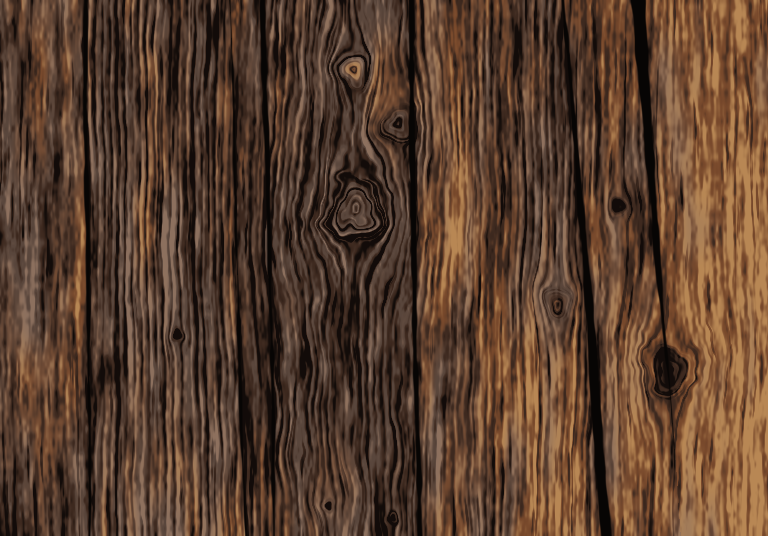
Write a Shadertoy shader that draws this texture.

```glsl
// Weathered wooden boards with dark seams, flowing grain and knots.
// Grain lines follow a stream function that bends around each knot;
// rings, fibres and cracks set a tone, which a warm and a grey ramp colour.

const vec3 SOOT  = vec3(0.07, 0.045, 0.035);
const vec3 UMBER = vec3(0.24, 0.16, 0.12);
const vec3 ASH   = vec3(0.35, 0.275, 0.235);
const vec3 RUST  = vec3(0.47, 0.285, 0.17);
const vec3 DUST  = vec3(0.55, 0.44, 0.37);
const vec3 GOLD  = vec3(0.72, 0.53, 0.33);

const float RING_FREQ = 70.0;
const float RING_GAIN = 0.23;
const float STREAK_GAIN = 0.42;
const float FIBRE_GAIN = 0.52;
const float SPECK_GAIN = 0.28;
const float PATCH_GAIN = 0.28;
const float CRACK_GAIN = 0.30;
const float TAU = 6.2831853;

// Seam: x at bottom, x at top, half width at bottom, half width at top
const int SEAMS = 6;
const vec4 SEAM[SEAMS] = vec4[](
    vec4(0.167, 0.160, 0.0030, 0.0035), vec4(0.458, 0.428, 0.0024, 0.0012),
    vec4(0.513, 0.492, 0.0024, 0.0042), vec4(0.782, 0.765, 0.0040, 0.0050),
    vec4(1.132, 1.052, 0.0095, 0.0030), vec4(1.270, 1.190, -0.0040, 0.0130));

// Board: tone at bottom, tone at top, warmth, ring strength
const vec4 BOARD[SEAMS + 1] = vec4[](
    vec4(0.49, 0.46, 0.44, 0.25), vec4(0.56, 0.42, 0.46, 1.00),
    vec4(0.40, 0.40, 0.52, 0.50), vec4(0.38, 0.41, 0.34, 0.65),
    vec4(0.62, 0.42, 0.55, 0.65), vec4(0.66, 0.49, 0.58, 0.50),
    vec4(0.78, 0.66, 0.68, 0.25));

// Knot: centre, radius, darkness
const int KNOTS = 9;
const vec4 KNOT[KNOTS] = vec4[](
    vec4(0.665, 0.606, 0.050, 0.02), vec4(0.743, 0.768, 0.030, 0.20),
    vec4(0.660, 0.870, 0.026, 0.02), vec4(1.041, 0.433, 0.024, 0.25),
    vec4(1.249, 0.309, 0.042, 0.70), vec4(1.152, 0.615, 0.017, 0.35),
    vec4(0.331, 0.377, 0.010, 0.60), vec4(0.732, 0.033, 0.010, 0.80),
    vec4(0.613, 0.056, 0.010, 0.60));

vec2 hash2(vec2 p) {
    vec2 q = vec2(dot(p, vec2(127.1, 311.7)), dot(p, vec2(269.5, 183.3)));
    return fract(sin(q) * 43758.5);
}

float valueNoise(vec2 p) {
    vec2 i = floor(p), f = fract(p);
    f = f * f * (3.0 - 2.0 * f);
    float low = mix(hash2(i).x, hash2(i + vec2(1, 0)).x, f.x);
    float high = mix(hash2(i + vec2(0, 1)).x, hash2(i + vec2(1, 1)).x, f.x);
    return mix(low, high, f.y);
}

// Distance to the nearest scattered cell point
float cellular(vec2 p) {
    vec2 i = floor(p), f = fract(p);
    float nearest = 2.0;
    for (int y = -1; y <= 1; y++)
    for (int x = -1; x <= 1; x++) {
        vec2 cell = vec2(x, y);
        nearest = min(nearest, length(cell + hash2(i + cell) - f));
    }
    return nearest;
}

float wander(vec2 p) {
    return sin(p.y * 6.0 + p.x * 9.0) + 0.5 * sin(p.y * 14.0 - p.x * 23.0)
         + 0.25 * sin(p.y * 37.0 + p.x * 41.0);
}

vec3 woodColour(float tone, float warmth) {
    vec3 base = mix(SOOT, UMBER, smoothstep(0.0, 0.26, tone));
    vec3 warm = mix(mix(base, RUST, smoothstep(0.28, 0.58, tone)),
                    GOLD, smoothstep(0.56, 0.92, tone));
    vec3 grey = mix(mix(base, ASH, smoothstep(0.24, 0.46, tone)),
                    DUST, smoothstep(0.48, 0.78, tone));
    return mix(grey, warm, warmth);
}

void mainImage(out vec4 fragColor, in vec2 fragCoord) {
    vec2 p = fragCoord / iResolution.y;
    float pixel = 1.0 / iResolution.y;

    // Seams and the board between them
    int board = 0;
    float gap = 1.0;
    for (int i = 0; i < SEAMS; i++) {
        vec4 s = SEAM[i];
        float fray = valueNoise(vec2(p.y * 30.0, float(i) * 7.0)) - 0.5;
        float x = mix(s.x, s.y, p.y) + 0.0015 * wander(vec2(float(i), p.y));
        if (p.x > x) board++;
        gap = min(gap, abs(p.x - x) - mix(s.z, s.w, p.y) - 0.003 * fray);
    }
    vec4 wood = BOARD[board];

    // Grain wavers, flows around knots and closes into rings inside them
    float waver = 0.003 * wander(p) + 0.007 * valueNoise(p * vec2(24.0, 13.0))
                + 0.002 * valueNoise(p * vec2(60.0, 45.0));
    float grain = p.x + waver * (board == 3 ? 1.8 : 0.8);
    float knotShade = 0.0;
    for (int i = 0; i < KNOTS; i++) {
        vec4 k = KNOT[i];
        vec2 d = p - k.xy;
        float rho = length(d * vec2(1.0, 0.8));
        rho *= 1.0 + 0.12 * sin(3.0 * atan(d.y, d.x + 1e-5) + float(i));
        rho += 0.3 * k.z * (valueNoise(p * 55.0) - 0.5);
        grain -= d.x * min(1.0, k.z * k.z / max(rho * rho, 1e-6));
        grain += 1.4 * max(k.z - rho, 0.0);
        float core = 1.0 - smoothstep(0.3, 0.95, rho / k.z);
        float rim = exp(-pow((rho / k.z - 1.0) * 4.0, 2.0));
        knotShade += k.w * core + 0.14 * rim;
    }
    vec2 g = vec2(grain + float(min(board, 5)) * 3.7, p.y);

    // Tone from rings, streaks, fibres, specks and stains
    float stain = valueNoise(g * vec2(11.0, 3.5));
    float phase = g.x * TAU * RING_FREQ + 5.0 * valueNoise(g * vec2(12.0, 1.5));
    float ring = sin(phase + 0.6 * sin(phase));
    ring *= 0.5 + valueNoise(g * vec2(25.0, 5.0) + 9.0);
    float streak = valueNoise(g * vec2(75.0, 3.5)) - 0.5;
    float fibre = valueNoise(g * vec2(165.0, 16.0)) - 0.5;
    float speck = valueNoise(p * vec2(210.0, 75.0)) - 0.5;
    float tone = mix(wood.x, wood.y, p.y) + RING_GAIN * wood.w * ring
               + STREAK_GAIN * streak + FIBRE_GAIN * fibre
               + SPECK_GAIN * speck + PATCH_GAIN * (stain - 0.5);

    // Thin drying cracks along the grain, and short slits
    float level = abs(valueNoise(g * vec2(34.0, 1.6) + 3.0) - 0.5);
    float crack = 1.0 - smoothstep(0.02, 0.07, level);
    crack *= smoothstep(0.3, 0.6, valueNoise(g * vec2(18.0, 4.0) + 7.0));
    float slit = 1.0 - smoothstep(0.07, 0.16, cellular(g * vec2(48.0, 3.2)));
    tone -= CRACK_GAIN * max(crack, slit) + knotShade;
    tone -= 0.22 * exp(-max(gap, 0.0) / 0.006);

    // Colour, then the open gaps
    float hue = wood.z + 0.35 * (valueNoise(g * vec2(45.0, 7.0) + 5.0) - 0.5)
              + 0.3 * (stain - 0.5);
    vec3 colour = woodColour(clamp(tone, 0.0, 1.0), smoothstep(0.3, 0.7, hue));
    colour = mix(SOOT * 0.4, colour, smoothstep(-pixel, pixel, gap));
    fragColor = vec4(colour, 1.0);
}
```
